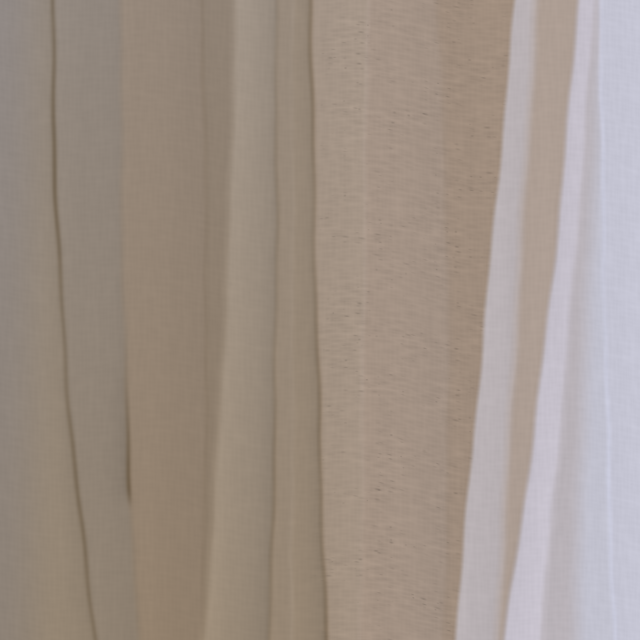
Give the GLSL for this texture, as a WebGL 2 fragment shader.

```glsl
#version 300 es
precision highp float;
// Sheer linen curtain: overlapping vertical folds, warm beige turning to pale daylight.

#define WEAVE_SCALE vec2(42.0, 170.0)
#define WEAVE_DEPTH 0.062
#define WARP_SCALE vec2(190.0, 22.0)
#define WARP_DEPTH 0.022
#define SLUB_SCALE vec2(40.0, 125.0)
#define SLUB_DEPTH 0.10
#define PLEAT_DEPTH 0.004
#define CREASE_WIDTH 0.0042
#define SHADOW_WIDTH 0.020
#define LOW_TINT vec3(0.975, 0.945, 0.885)

uniform vec2 u_resolution;
out vec4 fragColor;

vec3 hash3(vec2 p) {
  vec3 q = fract(p.xyx * vec3(0.1031, 0.1030, 0.0973));
  q += dot(q, q.yxz + 33.33);
  return fract((q.xxy + q.yzz) * q.zyx);
}

// Distance to the nearest jittered cell point
float cellular(vec2 p) {
  vec2 cell = floor(p), f = p - cell;
  float nearest = 4.0;
  for (int j = -1; j <= 1; j++)
    for (int i = -1; i <= 1; i++) {
      vec2 o = vec2(i, j);
      vec2 r = o + hash3(cell + o).xy - f;
      nearest = min(nearest, dot(r, r));
    }
  return sqrt(nearest);
}

// Sparse short thread knots with feathered ends
float slubs(vec2 p) {
  vec2 cell = floor(p);
  vec3 h = hash3(cell + 71.0);
  vec2 d = p - cell - vec2(0.35 + 0.3 * h.y, 0.35 + 0.3 * fract(h.y * 7.0));
  d.y += d.x * (h.x - 0.4) * 0.5;
  float len = 0.12 + 0.23 * h.x;
  float dash = smoothstep(len, 0.0, abs(d.x)) * smoothstep(0.35, 0.0, abs(d.y));
  return dash * smoothstep(0.72, 1.0, h.z);
}

// Signed distance right of a curve through x = path at top, middle and bottom
float edgeDistance(vec2 p, vec3 path) {
  float t = 1.0 - p.y;
  float control = 2.0 * path.y - 0.5 * (path.x + path.z);
  float wobble = 0.0012 * sin(17.0 * t + 40.0 * path.x) + 0.0008 * sin(41.0 * t + 9.0 * path.z);
  return p.x + wobble - mix(mix(path.x, control, t), mix(control, path.z, t), t);
}

// Lays cloth over all that is right of an edge; a negative crease is a lit hem
void fold(inout vec3 cloth, vec2 p, vec3 path, float blur, vec3 tint, float ramp, float crease) {
  float d = edgeDistance(p, path);
  float shadow = 0.3 * max(crease, 0.0) * exp(min(d, 0.0) / SHADOW_WIDTH);
  vec3 layer = tint * (1.0 + ramp * max(d, 0.0));
  cloth = mix(cloth * (1.0 - shadow), layer, smoothstep(-blur, blur, d));
  // Creases come and go along their length
  float presence = 0.75 + 0.3 * sin(9.0 * p.y + 50.0 * path.x) * sin(4.0 * p.y + 23.0 * path.y);
  float line = presence * exp(-d * d / (CREASE_WIDTH * CREASE_WIDTH));
  cloth *= 1.0 - crease * line * vec3(0.85, 1.0, 1.3);
}

void main() {
  vec2 p = gl_FragCoord.xy / u_resolution;
  float t = 1.0 - p.y;

  // Shaded folds on the left
  vec3 c = mix(vec3(0.565, 0.535, 0.520), vec3(0.600, 0.555, 0.510), smoothstep(0.0, 0.09, p.x));
  fold(c, p, vec3(0.083, 0.098, 0.150), 0.004, vec3(0.580, 0.540, 0.505), -0.3, 0.22);
  float tuck = 0.02 + 0.22 * smoothstep(0.5, 0.75, t) * smoothstep(0.8, 0.76, t);
  fold(c, p, vec3(0.190, 0.194, 0.216), 0.008, vec3(0.595, 0.538, 0.486), -0.3, tuck);
  fold(c, p, vec3(0.316, 0.322, 0.316), 0.006, vec3(0.560, 0.507, 0.455), 0.2, 0.04);
  fold(c, p, vec3(0.366, 0.350, 0.316), 0.010, vec3(0.645, 0.595, 0.545), -1.2, 0.02);
  fold(c, p, vec3(0.431, 0.431, 0.421), 0.005, vec3(0.605, 0.550, 0.495), -0.3, 0.09);
  fold(c, p, vec3(0.457, 0.457, 0.456), 0.006, vec3(0.605, 0.548, 0.488), -0.9, -0.03);

  // Broad woven panel in the centre
  fold(c, p, vec3(0.486, 0.495, 0.510), 0.004, vec3(0.640, 0.580, 0.528), 0.2, 0.15);
  fold(c, p, vec3(0.574, 0.568, 0.564), 0.006, vec3(0.650, 0.583, 0.532), -0.2, -0.03);
  fold(c, p, vec3(0.684, 0.702, 0.694), 0.010, vec3(0.622, 0.550, 0.490), 0.2, 0.02);

  // Daylit sheer folds on the right
  fold(c, p, vec3(0.805, 0.757, 0.710), 0.005, vec3(0.735, 0.705, 0.715), -0.5, 0.03);
  fold(c, p, vec3(0.838, 0.806, 0.776), 0.012, vec3(0.675, 0.615, 0.575), 0.4, -0.03);
  fold(c, p, vec3(0.902, 0.855, 0.786), 0.006, vec3(0.765, 0.745, 0.785), 0.8, 0.05);
  fold(c, p, vec3(0.932, 0.892, 0.845), 0.009, vec3(0.720, 0.695, 0.715), 0.4, 0.02);
  fold(c, p, vec3(0.946, 0.918, 0.900), 0.020, vec3(0.755, 0.755, 0.805), 0.2, 0.0);
  fold(c, p, vec3(0.938, 0.945, 0.960), 0.005, vec3(0.770, 0.770, 0.825), 0.1, -0.05);

  // Warm falloff toward the floor on the shaded side
  float shade = 1.0 - smoothstep(0.25, 0.75, p.x);
  c *= mix(vec3(1.0), LOW_TINT, t * shade);

  // Soft narrow pleats that fade in and out
  float sway = p.x + 0.012 * sin(2.3 * p.y + 7.0 * p.x);
  float pleats = sin(83.0 * sway) + 0.7 * sin(207.0 * sway + 1.7) * sin(5.0 * p.y + 31.0 * p.x);
  c *= 1.0 + PLEAT_DEPTH * pleats;

  // Linen threads, sagging gently, in stronger and weaker patches
  vec2 q = p + vec2(0.0, 0.08 * p.x + 0.006 * sin(19.0 * p.x));
  float panel = smoothstep(0.48, 0.52, p.x) * (1.0 - smoothstep(-0.005, 0.005, edgeDistance(p, vec3(0.805, 0.757, 0.710))));
  float patches = smoothstep(0.1, 0.8, cellular(p * vec2(13.0, 17.0)));
  float weave = 0.6 * cellular(q * WEAVE_SCALE) + 0.4 * cellular(q * WEAVE_SCALE * 0.5 + 9.0) - 0.48;
  float warp = cellular(p * WARP_SCALE) - 0.48;
  c *= 1.0 + (0.5 + 0.9 * panel * (0.5 + patches)) * WEAVE_DEPTH * weave + WARP_DEPTH * warp;
  float knots = slubs(q * SLUB_SCALE) + 0.8 * slubs(q * SLUB_SCALE * 1.4 + 5.3);
  c *= 1.0 - SLUB_DEPTH * knots * patches * (0.1 + 1.2 * panel);

  fragColor = vec4(clamp(c, 0.0, 1.0), 1.0);
}
```
